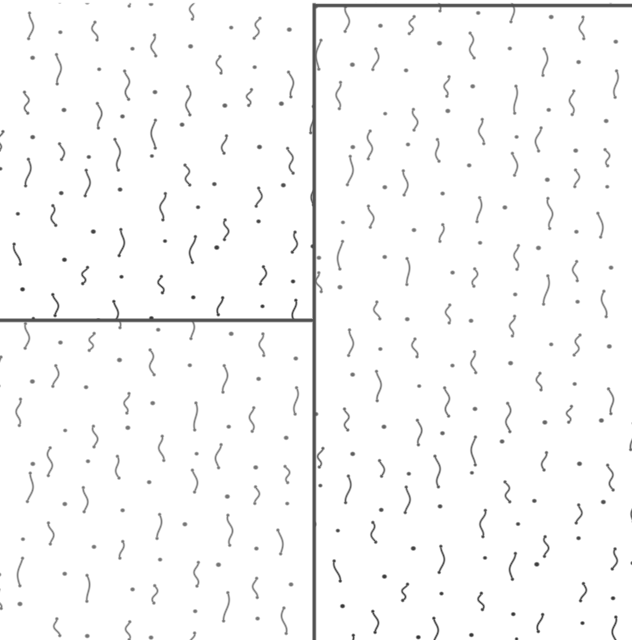
Give the GLSL for this texture, as a WebGL 2 fragment shader.

```glsl
#version 300 es
precision highp float;
// Three white panels split by grey bars, strewn with small upright squiggles and dots.

uniform vec2 u_resolution;
out vec4 outColor;

// Lengths are fractions of the canvas height.
const vec2  CELL = vec2(0.0514, 0.062);       // one mark per cell
const float JITTER = 0.52;                    // scatter, share of a cell
const float SKEW = 0.21;                      // slant of the rows
const vec2  HALF_LENGTH = vec2(0.012, 0.024); // shortest, longest squiggle
const float STROKE = 0.00125;                 // half width of a squiggle
const float KNOB = 0.0023;                    // radius of squiggle ends
const float BEND = 0.0034;                    // sideways swing
const float DOT = 0.0031;                     // dot radius
const float SOFTNESS = 0.0018;                // edge blur
const vec2  PANEL_SHIFT = vec2(0.5, 0.495);   // left panels repeat the right one
const float SPLIT_X = 0.491;
const float SPLIT_Y = 0.4995;
const float TOP_BAR_Y = 0.9915;
const float TOP_EDGE = 0.995;
const float BAR = 0.0027;                     // half width of a bar
const float BAR_GREY = 0.31;
const float PALE_INK = 0.45;
const float DARK_INK = 0.20;

float hash(vec2 p) {
    return fract(sin(dot(p, vec2(127.1, 311.7))) * 43758.5453);
}

float squiggleX(float t, float lean, float phase, float waves) {
    return BEND * (lean * t + sin(waves * t + phase));
}

// Signed distance to a wavy upright stroke with knobbed ends.
float squiggle(vec2 q, vec2 id) {
    float halfLen = mix(HALF_LENGTH.x, HALF_LENGTH.y, hash(id + 3.7));
    float lean = (hash(id + 8.3) - 0.5) * 1.4;
    float phase = 6.2832 * hash(id + 14.9);
    float waves = mix(2.2, 4.2, hash(id + 21.1));

    float t = clamp(q.y / halfLen, -1.0, 1.0);
    float slope = BEND * (lean + waves * cos(waves * t + phase)) / halfLen;
    float across = (q.x - squiggleX(t, lean, phase, waves)) / sqrt(1.0 + slope * slope);
    float d = length(vec2(across, q.y - t * halfLen)) - STROKE;

    for (float end = -1.0; end < 2.0; end += 2.0) {
        vec2 tip = vec2(squiggleX(end, lean, phase, waves), end * halfLen);
        d = min(d, length(q - tip) - KNOB);
    }
    return d;
}

// Distance to the nearest mark; squiggles and dots alternate.
float marks(vec2 p) {
    vec2 base = floor(vec2(p.x, p.y + SKEW * p.x) / CELL);
    float d = 1.0;
    for (int j = -1; j <= 1; j++) {
        for (int i = -1; i <= 1; i++) {
            vec2 id = base + vec2(i, j);
            vec2 offset = vec2(hash(id), hash(id + 57.3)) - 0.5;
            vec2 center = (id + 0.5 + JITTER * offset) * CELL;
            center.y -= SKEW * center.x;
            vec2 q = p - center;
            bool isDot = mod(id.x + id.y, 2.0) < 0.5;
            float radius = DOT * mix(0.85, 1.1, hash(id + 33.1));
            d = min(d, isDot ? length(q * vec2(0.93, 1.05)) - radius : squiggle(q, id));
        }
    }
    return d;
}

float coverage(float d, float soft) {
    return 1.0 - smoothstep(-soft, soft, d);
}

void main() {
    vec2 p = gl_FragCoord.xy / u_resolution.y;
    float soft = max(SOFTNESS, 0.8 / u_resolution.y);

    // Left panels show the upper and lower halves in swapped order.
    vec2 src = p;
    if (p.x < SPLIT_X) {
        src += vec2(PANEL_SHIFT.x, p.y < SPLIT_Y ? PANEL_SHIFT.y : -PANEL_SHIFT.y);
    }

    // Marks darken toward the bottom of the sheet.
    float ink = mix(DARK_INK, PALE_INK, smoothstep(0.0, 0.5, src.y));
    float inside = coverage(p.y - TOP_EDGE, soft);
    float grey = mix(1.0, ink, coverage(marks(src), soft) * inside);

    // Dividing bars.
    float barY = p.x < SPLIT_X ? SPLIT_Y : TOP_BAR_Y;
    float bars = min(abs(p.x - SPLIT_X), abs(p.y - barY)) - BAR;
    grey = mix(grey, BAR_GREY, coverage(bars, soft) * inside);

    outColor = vec4(vec3(grey), 1.0);
}
```
